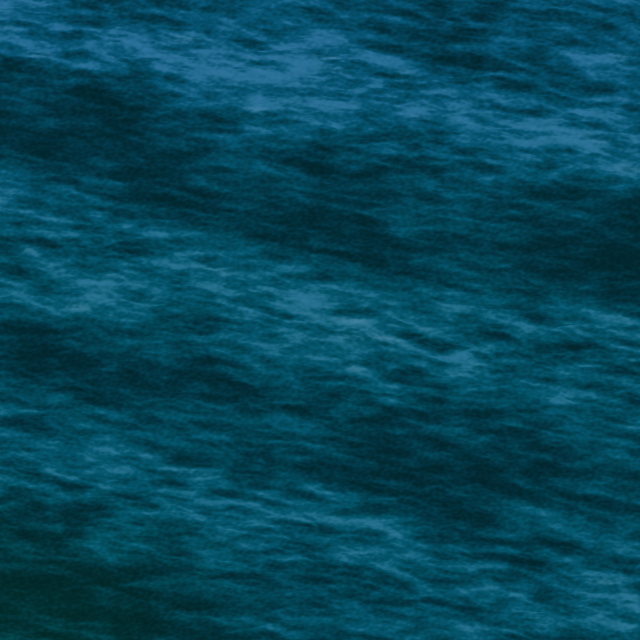
A WebGL 1 fragment shader for this texture:

```glsl
precision highp float;
// Deep teal sea seen from above: broad slanting swells covered in fine wind ripples.
uniform vec2 u_resolution;

const float TAU = 6.2831853;

float hash(vec2 p) {
  vec3 q = fract(vec3(p.xyx) * 0.1031);
  q += dot(q, q.yzx + 33.33);
  return fract((q.x + q.y) * q.z);
}

// Slope of a random direction at a lattice corner, seen from offset d.
float cornerSlope(vec2 cell, vec2 d) {
  float angle = TAU * hash(cell);
  return dot(vec2(cos(angle), sin(angle)), d);
}

float gradientNoise(vec2 p) {
  vec2 i = floor(p), f = fract(p);
  vec2 s = f * f * f * (f * (f * 6.0 - 15.0) + 10.0);
  vec2 e = vec2(1.0, 0.0);
  float low = mix(cornerSlope(i, f), cornerSlope(i + e.xy, f - e.xy), s.x);
  float high = mix(cornerSlope(i + e.yx, f - e.yx), cornerSlope(i + e.xx, f - e.xx), s.x);
  return mix(low, high, s.y);
}

// Soft spots around the few cells that pass the rarity threshold.
float cellularGlints(vec2 p, float rarity) {
  vec2 i = floor(p);
  float nearest = 1.0;
  for (int y = -1; y <= 1; y++) {
    for (int x = -1; x <= 1; x++) {
      vec2 cell = i + vec2(float(x), float(y));
      vec2 center = cell + vec2(hash(cell + 7.0), hash(cell + 19.0));
      float lit = step(rarity, hash(cell + 41.0));
      nearest = min(nearest, mix(1.0, length(p - center), lit));
    }
  }
  return 1.0 - smoothstep(0.0, 0.75, nearest);
}

// Long swells running down to the right; depth is measured across them.
float swell(vec2 uv, float period) {
  float depth = 1.0 - uv.y - 0.2 * uv.x;
  depth += 0.018 * sin(6.0 * uv.x + 1.0) + 0.010 * sin(13.0 * uv.x + 9.0 * uv.y);
  float farLight = 1.0 - smoothstep(-0.2, 0.04, depth);
  float strength = 1.0 - 0.45 * smoothstep(0.25, 0.5, depth);
  return strength * cos(TAU * (depth - 0.03) / period) + 1.3 * farLight;
}

// Stretched noise octaves; each one is bent by a coarser layer so that crests
// stay long and unbroken, and carries thin soft ridges.
float ripples(vec2 uv, vec2 frequency) {
  float sum = 0.0, weight = 1.0, shear = 0.17;
  for (int k = 0; k < 4; k++) {
    vec2 p = vec2(uv.x, uv.y + shear * uv.x) * frequency + float(k) * 17.3;
    p.y += 0.9 * gradientNoise(p * vec2(0.9, 0.35) + 31.0);
    float n = gradientNoise(p);
    float m = gradientNoise(p * vec2(0.7, 0.8) + 53.0);
    float ridge = 1.0 - 2.2 * sqrt(m * m + 0.003);
    sum += weight * (0.65 * n + 0.55 * (ridge * abs(ridge) - 0.33));
    weight *= 0.70;
    frequency *= vec2(1.75, 1.55);
    shear = 0.15 - 0.4 * shear;
  }
  return sum;
}

// Water colours from trough to crest, placed by the area each covers.
vec3 waterColor(float level) {
  vec3 c = mix(vec3(0.005, 0.15, 0.18), vec3(0.008, 0.21, 0.265), smoothstep(0.0, 0.30, level));
  c = mix(c, vec3(0.008, 0.27, 0.335), smoothstep(0.22, 0.54, level));
  c = mix(c, vec3(0.015, 0.335, 0.425), smoothstep(0.46, 0.80, level));
  return mix(c, vec3(0.17, 0.46, 0.58), smoothstep(0.74, 1.03, level));
}

void main() {
  vec2 uv = gl_FragCoord.xy / u_resolution;
  float nearCorner = 1.0 - smoothstep(0.0, 0.42, length(uv * vec2(0.8, 1.3)));

  // Height: swell, wide patches, ripples and fine grain
  float wave = swell(uv, 0.36) - 0.9 * nearCorner;
  float patches = gradientNoise(vec2(uv.x * 3.5, (uv.y + 0.2 * uv.x) * 12.0) + 5.0);
  float ripple = ripples(uv, vec2(9.0, 42.0));
  vec2 slanted = vec2(uv.x + 0.4 * uv.y, uv.y - 0.3 * uv.x);
  float grain = gradientNoise(slanted * vec2(120.0, 180.0));
  float calm = 0.85 + 0.20 * wave;
  float height = 0.95 * wave + 1.3 * patches + 2.2 * calm * ripple + 0.4 * grain - 0.2;

  // The logistic curve spreads heights evenly over the colour ramp
  float level = 1.0 / (1.0 + exp(-1.45 * height));
  vec3 color = waterColor(level);

  // Grain stays visible where the ramp flattens out
  color += grain * vec3(0.01, 0.02, 0.025);

  // Bluer far away, greener in the near left corner
  float farness = smoothstep(0.5, 1.0, uv.y);
  color += level * farness * vec3(0.012, -0.008, 0.035);
  color += nearCorner * vec3(0.0, 0.012, -0.025);

  // Rare pale glints on the crests
  vec2 glintCells = vec2(uv.x, uv.y + 0.12 * uv.x) * vec2(18.0, 75.0);
  float glint = cellularGlints(glintCells, 0.93);
  color += glint * smoothstep(0.6, 1.0, level) * vec3(0.09, 0.05, 0.045);

  gl_FragColor = vec4(clamp(color, 0.0, 1.0), 1.0);
}
```
